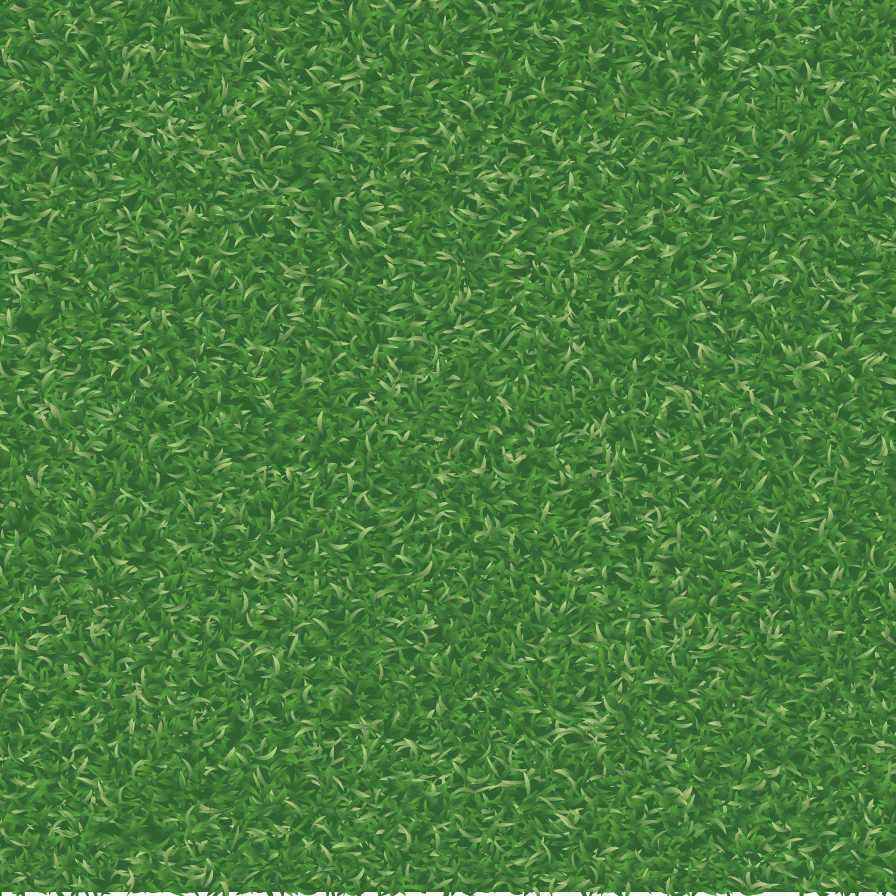
This texture is drawn by a Shadertoy shader. Its source:

```glsl
// Dense lawn of short curved grass blades with pale tips over dark green ground.

const int   LAYERS       = 8;
const float CELLS        = 46.0;    // blades per canvas height in each layer
const float HALF_LENGTH  = 0.0125;  // mean half length of a blade
const float HALF_WIDTH   = 0.0026;  // mean half width at the thickest part
const float MAX_BEND     = 0.50;    // bow of a blade, in half lengths
const float LEAN_RANGE   = 4.4;     // spread of directions around upright, radians
const float BARE_EDGE    = 0.0045;  // unplanted strip along the bottom
const vec2  PALE_CHANCE  = vec2(0.08, 0.27);  // lowest layer, top layer

const vec3 GROUND      = vec3(0.195, 0.380, 0.188);
const vec3 GREEN_TIP   = vec3(0.365, 0.635, 0.262);
const vec3 PALE_BASE   = vec3(0.290, 0.475, 0.235);
const vec3 PALE_TIP    = vec3(0.690, 0.795, 0.505);
const vec3 EDGE_COLOUR = vec3(0.97, 0.98, 0.96);

vec4 hash4(vec3 p) {
    vec4 q = fract(p.xyzx * vec4(0.1031, 0.1030, 0.0973, 0.1099));
    q += dot(q, q.wzxy + 33.33);
    return fract((q.xxyz + q.yzzw) * q.zywx);
}

// Bowed sliver along x in -1..1: returns (signed distance, position across).
vec2 bladeShape(vec2 p, float halfLength, float halfWidth, float bend) {
    float x = p.x / halfLength;
    float arch = 1.0 - x * x;
    float slope = -2.0 * bend * x;
    float across = (p.y - bend * halfLength * (arch - 0.5)) / sqrt(1.0 + slope * slope);
    float profile = halfWidth * pow(max(arch, 0.0), 0.8);
    float dist = max(abs(across) - profile, abs(p.x) - halfLength);
    return vec2(dist, across / halfWidth);
}

// Dark root to light tip, with one flank slightly brighter.
vec3 bladeColour(float along, float across, float vigour, bool pale) {
    float flank = 0.10 * clamp(across, -1.0, 1.0);
    if (pale) return mix(PALE_BASE, PALE_TIP, clamp(along * vigour + flank, 0.0, 1.0));
    return mix(GROUND, GREEN_TIP, clamp(pow(along, 1.3) * vigour + flank * along, 0.0, 1.0));
}

void mainImage(out vec4 fragColor, in vec2 fragCoord) {
    vec2 uv = fragCoord / iResolution.y;
    float pixel = 1.0 / iResolution.y;
    float planted = clamp((uv.y - BARE_EDGE) / pixel + 0.5, 0.0, 1.0);
    vec3 colour = mix(EDGE_COLOUR, GROUND, planted);

    for (int layer = 0; layer < LAYERS; layer++) {
        float level = float(layer);
        vec2 shift = hash4(vec3(level, 7.0, 19.0)).xy;
        vec2 home = floor(uv * CELLS + shift);
        float paleChance = mix(PALE_CHANCE.x, PALE_CHANCE.y, level / float(LAYERS - 1));

        for (int j = 1; j >= -1; j--)
        for (int i = -1; i <= 1; i++) {
            vec2 cell = home + vec2(i, j);
            vec4 place = hash4(vec3(cell + 50.0, level * 17.0 + 3.0));
            vec4 form = hash4(vec3(cell + 150.0, level * 23.0 + 11.0));
            vec2 centre = (cell + place.xy - shift) / CELLS;
            if (centre.y < BARE_EDGE) continue;

            // Blade frame: x runs from root to tip
            float angle = 1.5708 + (place.z - 0.5) * LEAN_RANGE;
            vec2 dir = vec2(cos(angle), sin(angle));
            vec2 offset = uv - centre;
            vec2 local = vec2(dot(offset, dir), dot(offset, vec2(-dir.y, dir.x)));

            bool pale = place.w < paleChance;
            float halfLength = HALF_LENGTH * mix(0.68, 1.28, form.x);
            float halfWidth = HALF_WIDTH * mix(0.7, 1.25, form.y) * (pale ? 0.85 : 1.0);
            float bend = MAX_BEND * (form.z * 2.0 - 1.0);
            vec2 blade = bladeShape(local, halfLength, halfWidth, bend);

            float along = clamp(0.5 + 0.5 * local.x / halfLength, 0.0, 1.0);
            float vigour = mix(0.7, 1.4, form.w);
            float cover = clamp(0.5 - blade.x / pixel, 0.0, 1.0);
            colour = mix(colour, bladeColour(along, blade.y, vigour, pale), cover);
        }
    }
    fragColor = vec4(colour, 1.0);
}
```
